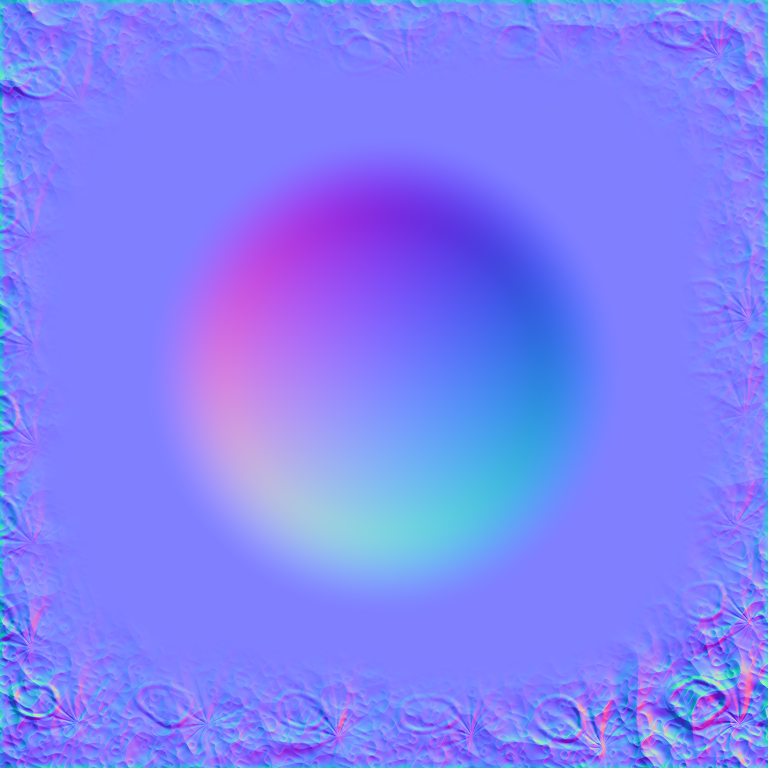
This texture map is drawn by a WebGL 2 fragment shader. Its source:

```glsl
#version 300 es
precision highp float;

// Tangent-space normal map: a soft round dish in a flat field, framed by
// leafy creased relief. The relief is a height field (ridged noise plus fans
// of veins at hubs along the four sides), differentiated into normals.

uniform vec2 u_resolution;
out vec4 fragColor;

const float TAU = 6.2831853;

// Central dish
const vec2 DISH_CENTER = vec2(0.5, 0.512);
const float DISH_SLOPE = 3.3;
const float DISH_FADE_START = 0.19;
const float DISH_FADE_END = 0.315;

// Flat region inside the frame
const vec2 FLAT_CENTER = vec2(0.49, 0.52);
const vec2 FLAT_HALF = vec2(0.40, 0.37);

// Frame relief
const float GRADIENT_STEP = 0.0016;
const float NOISE_FREQUENCY = 15.0;
const float NOISE_SLOPE = 0.13;
const float VEIN_COUNT = 11.0;
const float VEIN_HEIGHT = 0.075;
const float FAN_FALLOFF = 17.0;
const float CLIFF_HEIGHT = 0.0035;
const float LOOP_HEIGHT = 0.0022;
const float RIM_WIDTH = 0.008;

// Hubs per side: bottom, right, top, left
const int HUBS_PER_SIDE = 5;
const vec2 HUB_START[4] = vec2[4](vec2(0.11, 0.06), vec2(0.97, 0.05),
                                  vec2(0.11, 0.87), vec2(0.05, 0.16));
const vec2 HUB_STEP[4] = vec2[4](vec2(0.17, -0.007), vec2(0.0, 0.135),
                                 vec2(0.207, 0.015), vec2(0.0, 0.13));

float hash(vec2 p) {
    return fract(sin(dot(p, vec2(127.1, 311.7))) * 43758.5453);
}

float noise(vec2 p) {
    vec2 cell = floor(p), f = fract(p);
    f = f * f * (3.0 - 2.0 * f);
    return mix(mix(hash(cell), hash(cell + vec2(1, 0)), f.x),
               mix(hash(cell + vec2(0, 1)), hash(cell + vec2(1, 1)), f.x), f.y);
}

// Ridged octaves, each with the same slope
float creases(vec2 p) {
    float height = 0.0, frequency = NOISE_FREQUENCY;
    for (int i = 0; i < 4; i++) {
        float ridge = 1.0 - abs(2.0 * noise(p * frequency) - 1.0);
        height += ridge * NOISE_SLOPE / frequency;
        p = mat2(0.8, 0.6, -0.6, 0.8) * p + 3.7;
        frequency *= 2.0;
    }
    return height;
}

// Veins radiating from a hub, a raised upper-left leaf and an oval loop
float fan(vec2 v, float seed) {
    float r = length(v);
    float angle = atan(v.y, -v.x);
    float vein = abs(fract(angle * VEIN_COUNT / TAU + seed) - 0.5);
    float lean = 0.55 + 0.45 * cos(angle - 0.9);
    float height = VEIN_HEIGHT * r * exp(-r * FAN_FALLOFF) * lean
                 * smoothstep(0.0, 0.28, vein);
    float leaf = smoothstep(0.004, -0.004, v.x - 0.12 * v.y)
               * smoothstep(-0.02, 0.02, v.y);
    height += CLIFF_HEIGHT * leaf * smoothstep(0.12, 0.03, r);
    float oval = length((v - vec2(-0.058, 0.034)) * vec2(1.0, 1.35)) - 0.032;
    return height + LOOP_HEIGHT * smoothstep(0.008, 0.0, abs(oval));
}

float reliefHeight(vec2 p) {
    float height = creases(p);
    vec2 warp = vec2(noise(p * 22.0), noise(p * 22.0 + 31.0)) - 0.5;
    p += 0.016 * warp;
    for (int side = 0; side < 4; side++) {
        for (int i = 0; i < HUBS_PER_SIDE; i++) {
            float seed = hash(vec2(side, i));
            vec2 hub = HUB_START[side] + float(i) * HUB_STEP[side];
            hub += 0.012 * (vec2(seed, hash(vec2(i, side + 7))) - 0.5);
            height += fan(p - hub, seed);
        }
    }
    return height;
}

// Superelliptic frame, stronger at the left and the lower right
float frameStrength(vec2 uv) {
    vec2 q = abs((uv - FLAT_CENTER) / FLAT_HALF);
    q *= q;
    float reach = sqrt(sqrt(dot(q, q))) + 0.1 * (noise(uv * 13.0) - 0.5);
    float sideGain = mix(1.0, 0.62, uv.y) + 0.5 * smoothstep(0.08, 0.0, uv.x);
    float cornerGain = 0.6 * smoothstep(0.3, 0.08, length(uv - vec2(0.95, 0.08)));
    return smoothstep(0.98, 1.36, reach) * (sideGain + cornerGain);
}

void main() {
    vec2 uv = gl_FragCoord.xy / u_resolution;

    // Dish: slopes point inwards and fade softly past its lip
    vec2 offset = uv - DISH_CENTER;
    float fade = 1.0 - smoothstep(DISH_FADE_START, DISH_FADE_END, length(offset));
    vec2 tilt = -DISH_SLOPE * offset * fade;

    // Frame relief from forward differences
    float strength = frameStrength(uv);
    if (strength > 0.0) {
        float h = reliefHeight(uv);
        vec2 slope = vec2(reliefHeight(uv + vec2(GRADIENT_STEP, 0.0)) - h,
                          reliefHeight(uv + vec2(0.0, GRADIENT_STEP)) - h);
        tilt -= strength * slope / GRADIENT_STEP;
    }

    // Thin bevel along the outer edge
    vec2 edge = min(uv, 1.0 - uv);
    tilt += vec2(-0.45, 0.4) * smoothstep(RIM_WIDTH, 0.0, min(edge.x, edge.y));

    tilt /= max(1.0, length(tilt) / 0.9);
    vec3 normal = vec3(tilt, sqrt(1.0 - dot(tilt, tilt)));
    fragColor = vec4(normal * 0.5 + 0.5, 1.0);
}
```
